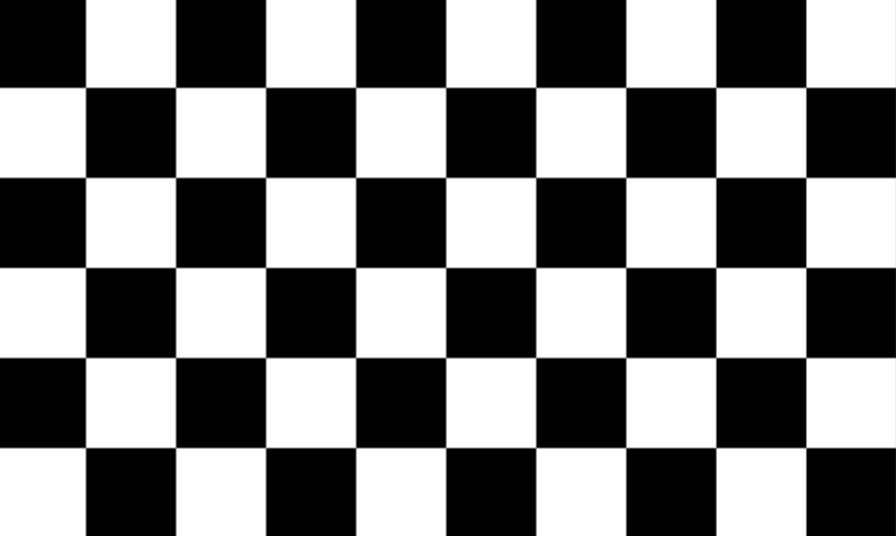
Write a Shadertoy shader that draws this pattern.

```glsl
// Black and white checkerboard, ten columns by six rows, with softly blended edges.

const float CELL_SIZE = 0.168;                  // side of a square, in canvas heights
const vec2 CORNER = vec2(0.498, 0.5);           // central corner, as a share of the canvas
const float EDGE_SOFTNESS = 0.002;              // half width of the grey edge, in canvas heights
const vec3 DARK = vec3(0.0);
const vec3 LIGHT = vec3(1.0);

// Signed distance to the nearest grid line, changing sign from cell to cell
vec2 alternatingDistance(vec2 cell) {
    return 0.5 - abs(mod(cell + 0.5, 2.0) - 1.0);
}

// Checker coverage: 0 in dark squares, 1 in light ones, grey along the edges
float checker(vec2 cell, float halfEdge) {
    vec2 side = clamp(alternatingDistance(cell) / halfEdge, -1.0, 1.0);
    return 0.5 + 0.5 * side.x * side.y;
}

void mainImage(out vec4 fragColor, in vec2 fragCoord) {
    // Square units measured from the central corner
    vec2 position = (fragCoord - CORNER * iResolution.xy) / iResolution.y;

    // Keep the edge at least one pixel wide
    float halfEdge = max(EDGE_SOFTNESS, 0.5 / iResolution.y);

    float light = checker(position / CELL_SIZE, halfEdge / CELL_SIZE);
    fragColor = vec4(mix(DARK, LIGHT, light), 1.0);
}
```
